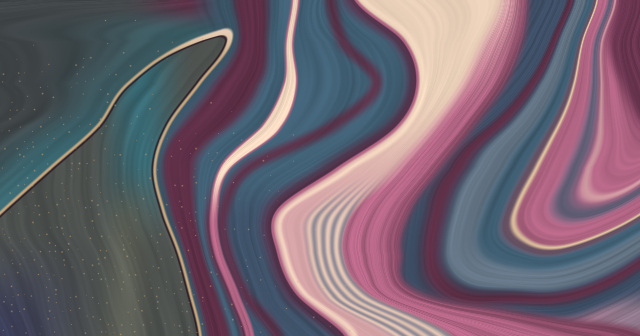
Reproduce this background procedurally as a Shadertoy shader.

```glsl
// Marbled poured paint: bands of smoke, teal, plum, cream and rose that fold and flow.
// Spline edges x(y) split the canvas; streaky noise follows each band.

const vec3 SMOKE = vec3(.25, .27, .28), TEAL = vec3(.22, .41, .45),
  BLUE = vec3(.25, .37, .45), NIGHT = vec3(.23, .24, .34), OLIVE = vec3(.4, .41, .36),
  PLUM = vec3(.36, .18, .27), ROSE = vec3(.69, .39, .51), BLUSH = vec3(.82, .61, .64),
  CREAM = vec3(.91, .81, .72), GOLD = vec3(.8, .66, .49), STEEL = vec3(.49, .51, .56);
const float WARP = .01;    // wobble of all edges
const float STREAK = .28;  // strength of the streaks
const float CELL = .022;   // spacing of the specks

// Edge positions at nine equal heights, top to bottom
const float HOOK_L[9] = float[9](.94, .57, .38, .29, .15, .01, -.12, -.22, -.32),
  HOOK_R[9] = float[9](.668, .683, .592, .502, .46, .488, .535, .569, .597),
  RIBBON[9] = float[9](.881, .864, .866, .81, .671, .641, .653, .7, .743),
  VEIN[9] = float[9](.98, 1.02, 1.12, .99, .74, .67, .68, .73, .82),
  RIVER_L[9] = float[9](1.05, 1.2, 1.24, 1.18, 1., .824, .824, .88, 1.03),
  RIVER_R[9] = float[9](1.48, 1.42, 1.36, 1.27, 1.16, 1.05, 1.02, 1.1, 1.35),
  ROSE_R[9] = float[9](1.58, 1.56, 1.51, 1.42, 1.32, 1.23, 1.2, 1.29, 1.98),
  BAY_L[9] = float[9](1.777, 1.733, 1.705, 1.663, 1.597, 1.537, 1.515, 1.51, 1.51);

float hash(vec2 p) {
  vec3 q = fract(p.xyx * .1031);
  q += dot(q, q.yzx + 33.33);
  return fract((q.x + q.y) * q.z);
}
float noise(vec2 p) {
  vec2 i = floor(p), f = fract(p), e = vec2(0, 1);
  f *= f * (3. - 2. * f);
  return mix(mix(hash(i), hash(i + e.yx), f.x), mix(hash(i + e), hash(i + 1.), f.x), f.y);
}
// Smooth step that also accepts falling edges
float ramp(float a, float b, float x) {
  float t = clamp((x - a) / (b - a), 0., 1.);
  return t * t * (3. - 2. * t);
}
float band(float d, float width, float soft) {
  return ramp(width + soft, max(width - soft, 0.), abs(d));
}
float smin(float a, float b, float k) {
  float h = max(k - abs(a - b), 0.);
  return min(a, b) - h * h / k * .25;
}
// Signed distance to a Catmull-Rom edge, positive on its right
float edge(float k[9], vec2 p) {
  float s = clamp(8. - 8. * p.y, 0., 7.999), f = fract(s);
  int i = int(s);
  float a = k[max(i - 1, 0)], b = k[i], c = k[i + 1], d = k[min(i + 2, 8)];
  float u = .5 * (c - a), v = a - 2.5 * b + 2. * c - .5 * d, w = .5 * (d - a) + 1.5 * (b - c);
  float slope = 8. * (u + f * (2. * v + 3. * f * w));
  return (p.x - b - f * (u + f * (v + f * w))) / sqrt(1. + slope * slope);
}
// Brightness streaks along the flow
float flow(float t, float y) {
  float n = .6 * noise(vec2(t * 14., y * 3.)) + .4 * noise(vec2(t * 43., y * 4.));
  return 1. + STREAK * (n - .5);
}
// Folded bay: level 0 is the bright rim, positive inside
vec3 bay(vec2 p) {
  float q = max(p.x - 1.584, 0.);
  float side = edge(BAY_L, p) / mix(.225, .075, ramp(.4, .95, p.y));
  float level = smin(side, (p.y - .258 - 1.03 * q * q) / .145, .8) + .08 * noise(p * 7.) - .04;
  vec3 c = mix(mix(NIGHT, BLUE, .5), PLUM, band(level + 1., .12, .12));
  c = mix(c, mix(STEEL, BLUE, .45), ramp(-.88, -.72, level));
  c = mix(c, BLUE, ramp(-.5, -.3, level));
  c = mix(c, mix(PLUM, STEEL, .45), ramp(-.2, -.08, level));
  c = mix(c, ROSE, ramp(-.02, .04, level));
  c = mix(c, mix(BLUE, ROSE, .3), band(level - .5, .07, .12));
  c = mix(c, PLUM * 1.15, ramp(1.05, 1.5, level + .5 * ramp(.6, 1., p.y)));
  c = mix(c, BLUSH, band(level - .68, .03, .04));
  c = mix(c, mix(GOLD, CREAM, .5), band(level, .03, .03));
  vec3 shore = mix(ROSE, STEEL, .65 * ramp(1.5, 1.9, p.x));
  c = mix(c, shore, ramp(-1.3, -1.65, level) * ramp(.17, .06, p.y));
  return c * flow(level * .9, p.x - p.y);
}

void mainImage(out vec4 fragColor, in vec2 fragCoord) {
  float aa = 1. / iResolution.y;
  vec2 uv = fragCoord * aa, p = uv + WARP * (noise(uv * 6.) - .5);
  float y = p.y, low = ramp(.5, .33, y), tip = ramp(.8, .92, y), cloud = noise(p * 4.);
  float hookL = edge(HOOK_L, p), hookR = edge(HOOK_R, p), ribbon = edge(RIBBON, p);
  float riverL = edge(RIVER_L, p), riverR = edge(RIVER_R, p), roseR = edge(ROSE_R, p);
  // Smoke
  vec3 col = mix(SMOKE, TEAL, ramp(-.2, -.01, hookL) * (.45 + .5 * cloud));
  col = mix(col, PLUM, ramp(.35, .6, p.x) * ramp(.9, 1., y)) * flow(hookL * 2., p.x + y);
  // Plum channel
  float t = hookR / max(hookR - ribbon, .001);
  vec3 c = mix(mix(TEAL, NIGHT, .5), PLUM, ramp(.05, .22, t));
  c = mix(c, BLUE, ramp(.52, .72, t));
  c = mix(c, PLUM, ramp(-.04, -.01, ribbon) * low);
  col = mix(col, c * flow(t, y), ramp(-.12, 0., hookR));
  // Folded hook with a gilded rim
  float hook = smin(hookL, -hookR, .03);
  c = mix(mix(SMOKE, OLIVE, .35), TEAL, band(p.x - .42, .02, .14) * ramp(.25, .55, y));
  c = mix(c, NIGHT, ramp(.35, 0., y) * ramp(.35, 0., p.x));
  c = mix(c, OLIVE, .7 * band(p.x - .38, .01, .09) * low);
  col = mix(col, c * flow(hookR * 3., y), ramp(-aa, aa, hook));
  col = mix(col, mix(GOLD, CREAM, tip), band(hook - .005 * tip, .0035 + .006 * tip, 1.5 * aa));
  col = mix(col, PLUM * .45, .8 * band(hook - .008 - .008 * tip, .002, aa));
  // Blue pool with a plum vein
  t = ribbon / max(ribbon - riverL, .001);
  c = mix(mix(BLUE, NIGHT, .4 * low), PLUM, .9 * band(edge(VEIN, p), .016, .016));
  c = mix(c, mix(PLUM, NIGHT, .3), ramp(-.05, -.005, riverL));
  col = mix(col, c * flow(t, y), ramp(-aa, aa, ribbon));
  // Ribbon, swollen at its bend
  float width = .007 + .015 * exp(-60. * (y - .66) * (y - .66));
  col = mix(col, ROSE, band(ribbon, width + .005, .004));
  col = mix(col, mix(CREAM, ROSE, low) * flow(ribbon * 9., y), band(ribbon, width, .003));
  // Cream river, striped with steel below
  t = riverL / max(riverL - riverR, .001);
  c = mix(CREAM, BLUSH, ramp(.75, .35, y) * .85);
  c = mix(c, mix(STEEL, CREAM, .5 + .5 * cos(t * 48.)), low * ramp(.4, .56, t) * .8);
  c = mix(c, CREAM * 1.06, .8 * band(riverL - .024, .006, .008));
  c = mix(c, ROSE, ramp(.014, .004, riverL));
  col = mix(col, c * mix(1., flow(t, y), .35), ramp(-aa, aa, riverL));
  // Rose flow and bay
  t = riverR / max(riverR - roseR, .001);
  c = mix(ROSE, BLUSH, ramp(.6, 1., y) * ramp(1., .2, t));
  c = mix(c, PLUM, .55 * ramp(.5, 1., t)) * flow(t, y) * flow(t * 1.7, p.x);
  col = mix(col, c, ramp(-.006, mix(.045, .008, low), riverR));
  col = mix(col, bay(p), ramp(-.02, .015, roseR));
  // Specks
  vec2 g = uv / CELL, id = floor(g);
  float dist = CELL * length(fract(g) - .2 - .6 * vec2(hash(id + 3.), hash(id + 8.)));
  float size = .002 * hash(id + 21.), density = .6 * ramp(1.2, 0., length(uv));
  col = mix(col, GOLD, .65 * step(hash(id), density) * ramp(size + aa, size - aa, dist));
  fragColor = vec4(min(col, 1.), 1);
}
```
